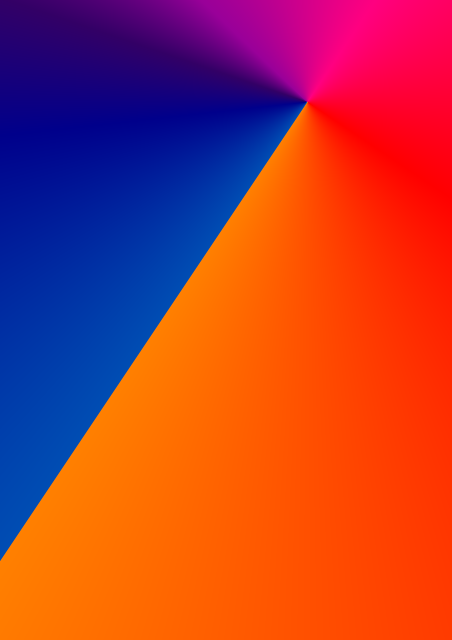
This background is drawn by a WebGL 2 fragment shader. Its source:

```glsl
#version 300 es
precision highp float;
// Conic sweep from orange through red, pink and purple to blue, with one sharp seam.

uniform vec2 u_resolution;
out vec4 fragColor;

#define CENTER vec2(0.680, 0.8405)  // hub, as a fraction of the canvas
#define SEAM_DEGREES 236.2          // direction of the sharp edge
#define ORANGE vec3(1.0, 0.502, 0.0)
#define RED    vec3(1.0, 0.0, 0.0)
#define PINK   vec3(1.0, 0.0, 0.502)
#define PURPLE vec3(0.6, 0.0, 0.6)
#define INDIGO vec3(0.2, 0.0, 0.4)
#define NAVY   vec3(0.0, 0.0, 0.545)
#define BLUE   vec3(0.0, 0.302, 0.702)

const int STOPS = 7;
const vec3 COLORS[STOPS] = vec3[](ORANGE, RED, PINK, PURPLE, INDIGO, NAVY, BLUE);
const float ANGLES[STOPS] = float[](0.0, 90.0, 180.0, 260.0, 285.0, 310.0, 360.0);

// Piecewise linear colour around the hub, counterclockwise from the seam
vec3 sweepColor(float angle) {
    vec3 color = COLORS[0];
    for (int i = 1; i < STOPS; i++) {
        float t = (angle - ANGLES[i - 1]) / (ANGLES[i] - ANGLES[i - 1]);
        color = mix(color, COLORS[i], clamp(t, 0.0, 1.0));
    }
    return color;
}

void main() {
    float pixel = 1.0 / u_resolution.y;
    vec2 p = (gl_FragCoord.xy - CENTER * u_resolution) * pixel;

    // Frame with its x axis along the seam
    float seamAngle = radians(SEAM_DEGREES);
    vec2 seam = vec2(cos(seamAngle), sin(seamAngle));
    vec2 q = vec2(dot(p, seam), seam.x * p.y - seam.y * p.x);

    float angle = mod(degrees(atan(q.y, q.x)) + 360.0, 360.0);
    vec3 color = sweepColor(angle);

    // Smooth the seam over about one pixel
    if (q.x > 0.0 && abs(q.y) < 0.6 * pixel) {
        color = mix(BLUE, ORANGE, smoothstep(-0.6 * pixel, 0.6 * pixel, q.y));
    }

    fragColor = vec4(color, 1.0);
}
```
